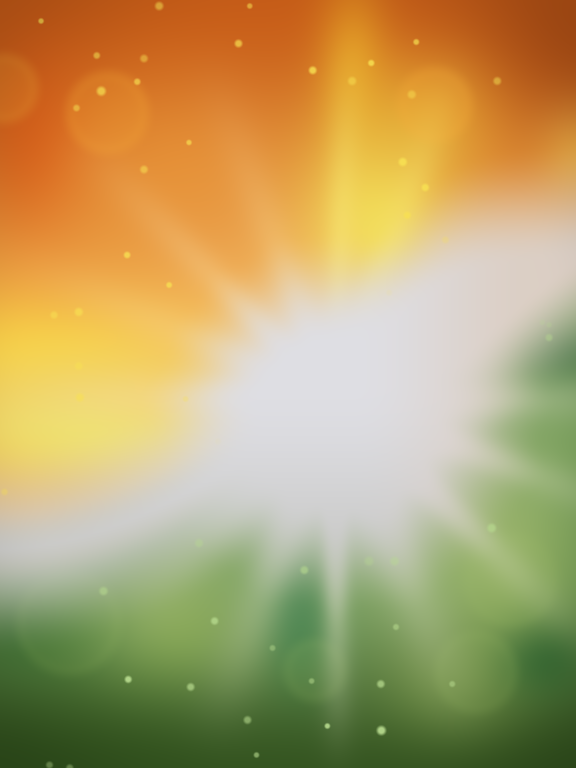
Give the GLSL for this background, as a Shadertoy shader.

```glsl
// A soft white burst of light between an orange sky and a green field, with bokeh and sparks.

float hash(float n) { return fract(sin(n * 127.1) * 43758.5453); }

// Soft elliptical blob
float glow(vec2 p, vec2 center, vec2 size) {
    vec2 q = (p - center) / size;
    return exp(-dot(q, q));
}

// Widening light shaft leaving the origin at the given angle
float beam(vec2 q, float angle, float width) {
    vec2 dir = vec2(cos(angle), sin(angle));
    float along = dot(q, dir);
    float across = (q.x * dir.y - q.y * dir.x) / (width * (0.4 + max(along, 0.0) * 1.5));
    return exp(-across * across) * smoothstep(0.02, 0.15, along) * (1.0 - smoothstep(0.2, 0.52, along));
}

vec3 warmSky(vec2 p) {
    vec3 col = mix(vec3(0.93, 0.63, 0.26), vec3(0.78, 0.36, 0.09), smoothstep(0.58, 1.0, p.y));
    col = mix(col, vec3(0.86, 0.36, 0.09), 0.8 * glow(p, vec2(0.04, 0.83), vec2(0.08, 0.13)));
    col = mix(col, vec3(0.91, 0.57, 0.20), 0.7 * glow(p, vec2(0.24, 0.77), vec2(0.14, 0.12)));
    col = mix(col, vec3(0.70, 0.31, 0.08), 0.8 * glow(p, vec2(0.74, 0.95), vec2(0.15, 0.12)));
    col = mix(col, vec3(0.93, 0.70, 0.28), 0.8 * glow(p, vec2(0.76, 0.79), vec2(0.06, 0.07)));
    col = mix(col, vec3(0.88, 0.62, 0.17), 0.85 * glow(p, vec2(0.55, 0.84), vec2(0.10, 0.09)));
    col = mix(col, vec3(0.90, 0.64, 0.14), 0.8 * glow(p, vec2(0.46, 0.90), vec2(0.045, 0.12)));
    col = mix(col, vec3(0.94, 0.86, 0.28), glow(p, vec2(0.49, 0.70), vec2(0.095, 0.13)));
    col = mix(col, vec3(0.97, 0.80, 0.25), glow(p, vec2(0.06, 0.54), vec2(0.24, 0.075)));
    return mix(col, vec3(0.93, 0.88, 0.42), glow(p, vec2(0.12, 0.44), vec2(0.26, 0.09)));
}

vec3 greenField(vec2 p) {
    vec3 col = mix(vec3(0.19, 0.32, 0.11), vec3(0.41, 0.58, 0.30), smoothstep(0.0, 0.26, p.y));
    col = mix(col, vec3(0.53, 0.66, 0.31), 0.8 * glow(p, vec2(0.23, 0.19), vec2(0.10, 0.08)));
    col = mix(col, vec3(0.57, 0.68, 0.34), 0.8 * glow(p, vec2(0.65, 0.27), vec2(0.10, 0.13)));
    col = mix(col, vec3(0.44, 0.56, 0.25), 0.7 * glow(p, vec2(0.59, 0.12), vec2(0.09, 0.08)));
    col = mix(col, vec3(0.18, 0.45, 0.23), 0.9 * glow(p, vec2(0.39, 0.20), vec2(0.05, 0.09)));
    col = mix(col, vec3(0.17, 0.39, 0.17), 0.8 * glow(p, vec2(0.71, 0.14), vec2(0.06, 0.05)));
    col = mix(col, vec3(0.28, 0.45, 0.27), 0.9 * glow(p, vec2(0.74, 0.54), vec2(0.08, 0.05)));
    return mix(col, vec3(0.25, 0.45, 0.21), 0.7 * glow(p, vec2(0.03, 0.17), vec2(0.10, 0.06)));
}

void mainImage(out vec4 fragColor, in vec2 fragCoord) {
    vec2 uv = fragCoord / iResolution.xy;
    vec2 p = uv * vec2(0.75, 1.0);
    vec2 q = p - vec2(0.435, 0.48);

    // Colour fields above and below the bright ridge
    float ridge = mix(0.285, 0.695, smoothstep(0.0, 0.9, p.x));
    float above = smoothstep(-0.05, 0.05, p.y - ridge);
    vec3 col = mix(greenField(p), warmSky(p), above);

    // Bokeh discs: center and radius, with a faint rim
    vec3 discs[7] = vec3[7](
        vec3(0.14, 0.853, 0.055), vec3(0.005, 0.885, 0.046), vec3(0.566, 0.863, 0.050),
        vec3(0.41, 0.127, 0.042), vec3(0.665, 0.245, 0.062), vec3(0.09, 0.19, 0.070),
        vec3(0.62, 0.125, 0.055));
    vec3 discTint = mix(vec3(0.56, 0.70, 0.34), vec3(0.96, 0.66, 0.20), above);
    for (int i = 0; i < 7; i++) {
        float d = length(p - discs[i].xy) - discs[i].z;
        float fill = 1.0 - smoothstep(-0.012, 0.010, d);
        float rim = exp(-pow((d + 0.007) / 0.009, 2.0));
        col = mix(col, discTint, (0.22 * fill + 0.07 * rim) * mix(0.6, 1.0, above));
    }

    // Light shafts: angle, width, strength
    vec3 shafts[11] = vec3[11](
        vec3(2.35, 0.030, 0.28), vec3(1.93, 0.035, 0.22), vec3(2.73, 0.035, 0.20),
        vec3(3.13, 0.040, 0.35), vec3(-1.56, 0.022, 0.55), vec3(-1.92, 0.040, 0.40),
        vec3(-2.33, 0.050, 0.35), vec3(-0.76, 0.028, 0.40), vec3(-1.18, 0.045, 0.40),
        vec3(-0.36, 0.030, 0.35), vec3(0.0, 0.035, 0.35));
    float light = 0.0;
    for (int i = 0; i < 11; i++) light += shafts[i].z * beam(q, shafts[i].x, shafts[i].y);
    vec3 shaftTint = mix(vec3(0.80, 0.83, 0.70), vec3(0.97, 0.85, 0.62), above);
    col = mix(col, shaftTint, min(light, 0.8));
    col = mix(col, vec3(0.97, 0.92, 0.42), 0.45 * beam(q, 1.53, 0.025) + 0.35 * beam(q, 1.22, 0.03));

    // Pale halo, round core and diagonal ridge of white
    col = mix(col, shaftTint, 0.55 * glow(p, vec2(0.45, 0.45), vec2(0.27)));
    float core = length((p - vec2(0.452, 0.452)) / vec2(1.03, 1.0)) - 0.16 - 0.06 * light;
    float coreWhite = 1.0 - smoothstep(-0.06, 0.09, core);
    float halfWidth = 0.060 + 0.06 * glow(p, vec2(0.58, p.y), vec2(0.13, 1.0));
    float ridgeWhite = 1.0 - smoothstep(-0.07, 0.085, abs(p.y - ridge) - halfWidth);
    float white = 1.0 - (1.0 - coreWhite) * (1.0 - ridgeWhite);

    vec3 whiteTint = mix(vec3(0.78, 0.78, 0.77), vec3(0.87, 0.87, 0.89), smoothstep(0.22, 0.5, p.y));
    whiteTint = mix(whiteTint, vec3(0.86, 0.81, 0.77), smoothstep(0.46, 0.70, p.x));
    col = mix(col, whiteTint, white);

    // Scattered sparks, hidden inside the white
    vec3 sparkTint = mix(vec3(0.72, 0.86, 0.56), vec3(0.97, 0.88, 0.32), above);
    for (int i = 0; i < 64; i++) {
        float n = float(i) + 1.0;
        vec2 center = vec2(0.75 * hash(n), hash(n + 71.3));
        float radius = mix(0.004, 0.0068, hash(n + 19.7));
        float spark = 1.0 - smoothstep(radius * 0.4, radius * 1.25, length(p - center));
        col = mix(col, sparkTint, spark * (1.0 - white) * mix(0.45, 0.95, hash(n + 43.1)));
    }

    // Gentle vignette
    vec2 edge = uv - 0.5;
    col *= 1.0 - 0.16 * smoothstep(0.2, 0.5, dot(edge, edge));
    fragColor = vec4(col, 1.0);
}
```
